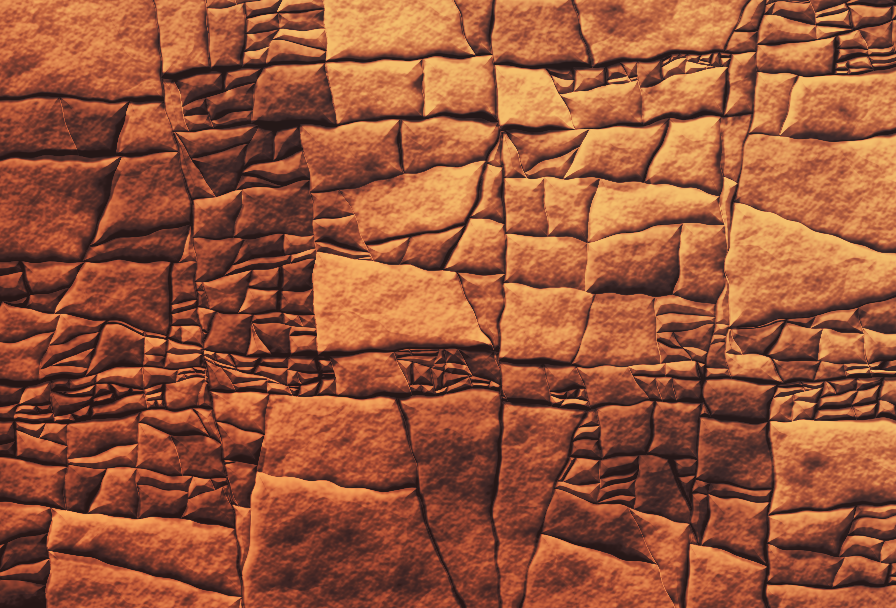
A Shadertoy shader for this texture:

```glsl
// Weathered sandstone cliff: faulted strata are cut again and again by slanted
// joints into blocks, which get bevels, chipped facets and fbm grain. The height
// field is lit from above, and the tone is coloured through a rock palette.

const float SEAMS[4] = float[4](0.315, 0.385, 0.765, 0.86); // strata borders
const float FAULTS[3] = float[3](0.33, 0.82, 1.19);         // where strata slip
const float SLIP = 0.075;
const int   CUTS = 8;              // deepest level of joints
const float STOP = 0.3;            // chance that a block stays whole
const float WHOLE_AREA = 0.1;      // larger blocks are always cut
const float LONGEST = 3.5;         // so are more elongated ones
const float JOINT_TILT = 0.6;
const float BEVEL_WIDTH = 0.008;
const float BEVEL_DEPTH = 0.010;
const float STEP_DEPTH = 0.026;    // how far blocks stand out
const float FACET_DEPTH = 0.05;
const float GRAIN_DEPTH = 0.022;
const float GRAIN_SCALE = 9.0;
const float CRACK_WIDTH = 0.006;
const float SAMPLE_STEP = 0.002;   // spacing for slopes
const float SHADOW_REACH = 0.022;
const vec2  LIGHT = vec2(-0.35, 0.94);
const float EXPOSURE = 0.5;
const float CONTRAST = 1.6;

const vec3 PALETTE[6] = vec3[6](
    vec3(0.23, 0.15, 0.15), vec3(0.42, 0.22, 0.18), vec3(0.61, 0.29, 0.21),
    vec3(0.76, 0.40, 0.25), vec3(0.87, 0.55, 0.33), vec3(0.94, 0.70, 0.40));
const float TONES[6] = float[6](0.065, 0.23, 0.43, 0.635, 0.825, 0.955);

struct Rock { float height; float crack; float id; float size; };

float hash(vec2 p) {
    vec3 q = fract(p.xyx * 0.1031);
    q += dot(q, q.yzx + 33.33);
    return fract((q.x + q.y) * q.z);
}

float pick(float id, float k) { return hash(vec2(id * 517.3, k * 13.7 + 2.1)); }

mat2 rotation(float a) { return mat2(cos(a), sin(a), -sin(a), cos(a)); }

float corner(vec2 cell, vec2 offset) {
    float a = 6.2832 * hash(cell);
    return dot(vec2(cos(a), sin(a)), offset);
}

// Gradient noise, about -0.7 to 0.7
float noise(vec2 p) {
    vec2 i = floor(p), f = p - i, e = vec2(1, 0);
    vec2 u = f * f * f * (f * (f * 6.0 - 15.0) + 10.0);
    return mix(mix(corner(i, f), corner(i + e, f - e), u.x),
               mix(corner(i + e.yx, f - e.yx), corner(i + 1.0, f - 1.0), u.x), u.y);
}

float fbm(vec2 p) {
    float sum = 0.0, amp = 1.0;
    for (int i = 0; i < 5; i++) {
        sum += amp * noise(p);
        p = rotation(0.6) * p * 2.07 + 17.3;
        amp *= 0.55;
    }
    return sum;
}

// Straight creases with flat flanks, 0 in the crease and 0.5 on the ridge
float facets(vec2 p, float angle, float bend, float shift) {
    return abs(fract((rotation(angle) * p).y * 4.0 + bend + shift) - 0.5);
}

// Finds the block around p, its nearest crack and its relief
Rock rockAt(vec2 p) {
    float rough = noise(p * 23.0 + 7.0);
    vec2 w = p + 0.03 * vec2(noise(p * 4.0), noise(p * 4.0 + 31.0))
               + 0.009 * vec2(rough, noise(p * 23.0 + 53.0));
    w.y -= 0.05 * (p.x - 0.7) * smoothstep(0.4, 0.9, p.y);

    // Faults and strata; gap shapes the bevel, crack its darkness
    float gap = 1.0, crack = 1.0, id = 0.07;
    float slip = 0.0;
    for (int i = 0; i < 3; i++) {
        float side = w.x - FAULTS[i] - 0.15 * (w.y - 0.5) * (float(i) - 1.0);
        gap = min(gap, abs(side));
        crack = min(crack, abs(side) + 0.002);
        if (side > 0.0) slip = SLIP * (hash(vec2(float(i) * 7.0 + 3.0, 5.0)) - 0.5);
    }
    w.y += slip;
    vec2 lo = vec2(-0.06), hi = vec2(1.53, 1.06);
    for (int i = 0; i < 4; i++) {
        if (w.y > SEAMS[i]) { lo.y = SEAMS[i]; id = 0.23 + 0.19 * float(i); }
        else hi.y = min(hi.y, SEAMS[i]);
        float side = abs(w.y - SEAMS[i]);
        gap = min(gap, side);
        crack = min(crack, side + 0.012 * noise(vec2(p.x * 5.0, float(i) * 9.3)));
    }

    // Joints
    for (int i = 0; i < CUTS; i++) {
        vec2 size = hi - lo;
        bool compact = size.x * size.y < WHOLE_AREA && size.x < LONGEST * size.y;
        if (compact && pick(id, 1.0) < STOP) break;
        bool upright = size.x > size.y * mix(1.2, 2.6, pick(id, 2.0));
        vec2 at = lo + size * mix(0.3, 0.7, pick(id, 3.0));
        float tilt = JOINT_TILT * (pick(id, 4.0) - 0.5);
        vec2 normal = normalize(upright ? vec2(1, 1.6 * tilt) : vec2(tilt, 1));
        vec2 middle = upright ? vec2(at.x, lo.y + 0.5 * size.y) : vec2(lo.x + 0.5 * size.x, at.y);
        float side = dot(w - middle, normal);
        gap = min(gap, abs(side));
        crack = min(crack, abs(side) + 0.008 * pick(id, 5.0));
        if (upright) { if (side > 0.0) lo.x = at.x; else hi.x = at.x; }
        else         { if (side > 0.0) lo.y = at.y; else hi.y = at.y; }
        id = pick(id, side > 0.0 ? 6.0 : 7.0);
    }
    crack = max(crack + 0.004 * noise(p * 14.0), 0.0);

    // Relief
    vec2 size = hi - lo, lean = 0.4 * (vec2(pick(id, 8.0), pick(id, 9.0)) - 0.5);
    float bend = 0.5 * noise(p * 5.0 + 40.0 * id) + 0.14 * rough;
    float facet = max(facets(p, 1.8 * (pick(id, 10.0) - 0.5), bend, pick(id, 13.0)),
                      facets(p, 0.9 + pick(id, 14.0), -bend, pick(id, 15.0)));
    float bevel = 1.0 - exp(-gap / BEVEL_WIDTH);
    float height = BEVEL_DEPTH + STEP_DEPTH * pick(id, 11.0) + dot(w - 0.5 * (lo + hi), lean);
    height = bevel * (height + FACET_DEPTH * facet) + GRAIN_DEPTH * fbm(p * GRAIN_SCALE);
    return Rock(height, crack, id, sqrt(size.x * size.y));
}

void mainImage(out vec4 fragColor, in vec2 fragCoord) {
    vec2 uv = fragCoord / iResolution.xy, c = uv - 0.5;
    vec2 p = fragCoord / iResolution.y, e = vec2(SAMPLE_STEP, 0);
    Rock rock = rockAt(p);

    // Light, cast shadow and cracks
    vec2 slope = (vec2(rockAt(p + e).height, rockAt(p + e.yx).height) - rock.height) / SAMPLE_STEP;
    float lit = -dot(slope, LIGHT);
    float tone = EXPOSURE + 1.1 * lit / (1.0 + 0.6 * abs(lit));
    float rise = rockAt(p + SHADOW_REACH * LIGHT).height - rock.height;
    tone -= 1.2 * smoothstep(0.004, 0.03, rise);
    tone -= 2.4 * (1.0 - smoothstep(0.0, CRACK_WIDTH, rock.crack));

    // Block tints, darker rubble, stains and the broad fall of light
    tone += 1.0 * (pick(rock.id, 12.0) - 0.5) - 0.6 * (1.0 - smoothstep(0.05, 0.15, rock.size));
    tone += 1.1 * noise(p * 2.2 + 9.0) + 0.7 * noise(p * 6.0 + 3.0) + 0.5 * noise(p * 100.0);
    tone += 1.1 * c.x + 0.7 * c.y - 1.4 * dot(c, c);

    // Palette
    float t = 1.0 / (1.0 + exp(-CONTRAST * tone));
    vec3 color = PALETTE[0] * mix(0.6, 1.0, smoothstep(0.0, 0.06, t));
    for (int i = 1; i < 6; i++)
        color = mix(color, PALETTE[i], clamp((t - TONES[i - 1]) / (TONES[i] - TONES[i - 1]), 0.0, 1.0));
    color *= mix(vec3(1.04, 0.95, 0.91), vec3(1.02, 1.07, 1.07), smoothstep(-0.6, 0.5, c.x + c.y));
    fragColor = vec4(color, 1.0);
}
```
